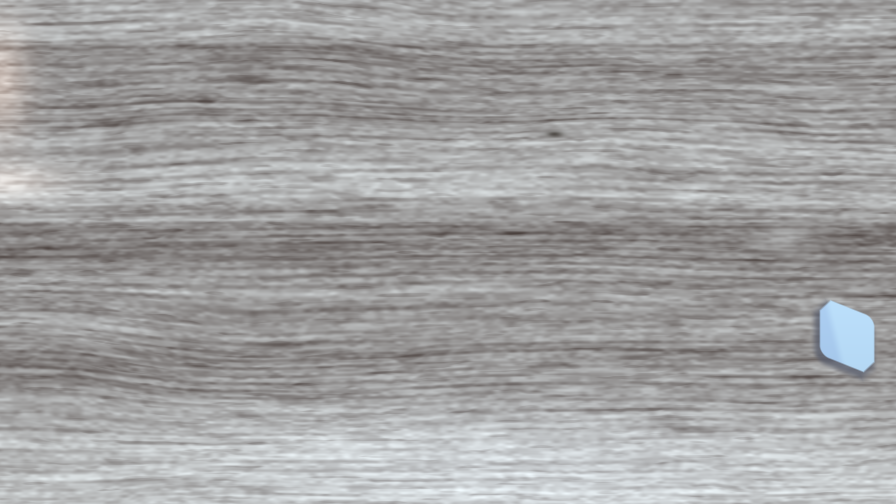
Write a WebGL 1 fragment shader that draws this texture.

```glsl
precision highp float;
// Greyed wood board with long horizontal grain, a small knot and a pale blue block.
// Grain mixes near-regular growth lines with stretched row noise over plank bands;
// glare lies on top, and the block is a sheared rounded box with clipped corners.
uniform vec2 u_resolution;

const vec3 WARM_GLOW = vec3(0.23, 0.19, 0.165);
const vec3 COOL_GLARE = vec3(0.075, 0.085, 0.095);
const vec3 BLOCK_TOP = vec3(0.72, 0.86, 0.97);
const vec3 BLOCK_SIDE = vec3(0.62, 0.75, 0.91);
const vec3 SHADOW = vec3(0.34, 0.36, 0.42);
const vec3 KNOT = vec3(0.25, 0.23, 0.21);
const float SEAM = 0.56;

float hash(vec2 p) {
  vec3 q = fract(vec3(p.xyx) * 0.1031);
  q += dot(q, q.yzx + 33.33);
  return fract((q.x + q.y) * q.z);
}

// Smooth noise along one row, shifted so that rows never line up
float rowNoise(float x, float row) {
  x += 19.0 * hash(vec2(row, 5.0));
  float i = floor(x);
  return mix(hash(vec2(i, row)), hash(vec2(i + 1.0, row)), smoothstep(0.0, 1.0, x - i));
}

float noise(vec2 p) {
  float row = floor(p.y);
  return mix(rowNoise(p.x, row), rowNoise(p.x, row + 1.0), smoothstep(0.0, 1.0, p.y - row));
}

// Grid noise without row shifts, for slow bending
float slowNoise(vec2 p) {
  vec2 i = floor(p);
  vec2 f = smoothstep(0.0, 1.0, p - i);
  return mix(mix(hash(i), hash(i + vec2(1.0, 0.0)), f.x),
             mix(hash(i + vec2(0.0, 1.0)), hash(i + vec2(1.0, 1.0)), f.x), f.y);
}

// Soft elliptical spot, 1 at its centre
float spot(vec2 p, vec2 centre, vec2 radius) {
  vec2 q = (p - centre) / radius;
  return exp(-dot(q, q));
}

// Bends the fibres, calmer along the straight seam
vec2 bendFibres(vec2 p) {
  float bend = 0.050 * (slowNoise(vec2(p.x * 1.9, p.y * 3.5) + 7.0) - 0.5)
             + 0.006 * (slowNoise(vec2(p.x * 6.0, p.y * 9.0) + 31.0) - 0.5);
  float calm = smoothstep(0.0, 0.14, abs(p.y - SEAM));
  float arch = 0.018 * spot(p, vec2(1.25, 0.76), vec2(0.28, 0.09));
  return vec2(p.x, p.y + bend * mix(0.1, 1.0, calm) - arch);
}

// Brightness of the broad plank bands from bottom to top
float plankTone(float y) {
  float tone = 0.72;
  tone = mix(tone, 0.64, smoothstep(0.09, 0.20, y));
  tone = mix(tone, 0.56, smoothstep(0.20, 0.28, y));
  tone = mix(tone, 0.62, smoothstep(0.30, 0.37, y));
  tone = mix(tone, 0.50, smoothstep(0.40, 0.49, y));
  tone = mix(tone, 0.64, smoothstep(SEAM - 0.005, SEAM + 0.005, y));
  tone = mix(tone, 0.69, smoothstep(0.57, 0.65, y));
  tone = mix(tone, 0.59, smoothstep(0.67, 0.76, y));
  tone = mix(tone, 0.57, smoothstep(0.82, 0.90, y));
  return mix(tone, 0.64, smoothstep(0.905, 0.93, y));
}

// Thin growth lines at nearly even spacing, 0 between them and 1 on a line
float growthLines(vec2 p, float count) {
  float phase = p.y * count + 1.6 * slowNoise(vec2(p.x * 0.9, p.y * 14.0) + 11.0);
  float fromLine = abs(fract(phase) - 0.5) * 2.0;
  float strength = noise(vec2(p.x * 3.5, floor(phase) + 23.0));
  return smoothstep(0.30, 0.95, 1.0 - fromLine) * (0.25 + strength);
}

// Signed brightness of lines, streaks, fibres and short flecks
float grain(vec2 p) {
  float broad = noise(vec2(p.x * 0.8, p.y * 26.0) + 3.0) - 0.5;
  float line = growthLines(p, 58.0) - 0.30;
  p.y += 0.0022 * (slowNoise(vec2(p.x * 40.0, p.y * 70.0) + 59.0) - 0.5);
  float streak = noise(vec2(p.x * 2.0, p.y * 105.0) + 17.0) - 0.5;
  float fibre = noise(vec2(p.x * 14.0, p.y * 155.0) + 43.0) - 0.5;
  float fleck = noise(vec2(p.x * 65.0, p.y * 190.0) + 71.0) - 0.5;
  float pore = smoothstep(0.66, 0.90, noise(vec2(p.x * 16.0, p.y * 140.0) + 97.0));
  return 0.06 * broad - 0.085 * line + 0.13 * streak + 0.13 * fibre + 0.12 * fleck
       - 0.08 * pore + 0.010;
}

// Dark wood leans warm, bright wood leans cool
vec3 woodColour(float tone) {
  return vec3(tone) + (tone - 0.65) * vec3(-0.07, 0.03, 0.06);
}

// Signed distance to the block, q measured from its centre
float blockDistance(vec2 q) {
  q.y += 0.40 * q.x;
  float corner = 0.018;
  vec2 d = abs(q) - vec2(0.054, 0.058) + corner;
  float box = length(max(d, 0.0)) + min(max(d.x, d.y), 0.0) - corner;
  return max(box, abs(dot(q, vec2(0.8, -0.6))) - 0.061);
}

void main() {
  vec2 p = gl_FragCoord.xy / u_resolution.y;
  float right = u_resolution.x / u_resolution.y;
  float pixel = 1.0 / u_resolution.y;

  // Wood
  vec2 fibre = bendFibres(p);
  float tone = plankTone(mix(p.y, fibre.y, 0.35)) + grain(fibre);
  tone -= 0.05 * spot(p, vec2(0.0, 0.25), vec2(0.6, 0.07));
  tone -= 0.07 * spot(fibre, vec2(0.25, 0.755), vec2(0.45, 0.010));
  tone -= 0.07 * spot(p, vec2(0.9, 0.907), vec2(1.6, 0.005));
  tone += 0.12 * spot(p, vec2(right - 0.222, 0.535), vec2(0.05, 0.022));
  vec3 colour = woodColour(tone);
  colour = mix(colour, KNOT, 0.85 * spot(p, vec2(1.10, 0.734), vec2(0.018, 0.006)));

  // Glare from the left and from below
  colour += WARM_GLOW * spot(p, vec2(0.0, 0.84), vec2(0.055, 0.11));
  colour += WARM_GLOW * 0.65 * spot(p, vec2(0.0, 0.64), vec2(0.12, 0.035));
  colour += COOL_GLARE * spot(p, vec2(1.05, 0.06), vec2(0.60, 0.14));

  // Block with its shadow and shaded left side
  vec2 q = p - vec2(right - 0.097, 0.333);
  float shade = 1.0 - smoothstep(-0.004, 0.014, blockDistance(q + vec2(0.006, 0.008)));
  colour = mix(colour, SHADOW, 0.75 * shade);
  float side = smoothstep(-0.014, -0.034, q.x + 0.25 * q.y);
  vec3 block = mix(BLOCK_TOP, BLOCK_SIDE, 0.6 * side) + 0.2 * q.y;
  float cover = 1.0 - smoothstep(-1.2 * pixel, 1.2 * pixel, blockDistance(q));
  gl_FragColor = vec4(clamp(mix(colour, block, cover), 0.0, 1.0), 1.0);
}
```
